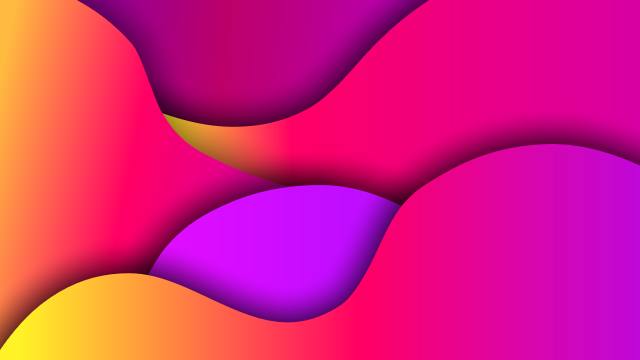
Reproduce this background procedurally as a WebGL 2 fragment shader.

```glsl
#version 300 es
precision highp float;
// Overlapping paper-like waves in warm and violet gradients. Each layer fills the area
// below a smooth cubic curve, and its signed distance gives both the antialiased edge
// and the soft shadow dropped on the layers behind it.
uniform vec2 u_resolution;
out vec4 fragColor;

#define HEIGHT 9.0        // canvas height in design units
#define STEPS 10          // line pieces per curve span
#define SHADOW_WIDTH 0.95
#define SHADOW_DEPTH 1.15

const vec3 YELLOW  = vec3(1.00, 0.95, 0.15);
const vec3 AMBER   = vec3(1.00, 0.73, 0.25);
const vec3 PINK    = vec3(1.00, 0.00, 0.39);
const vec3 MAGENTA = vec3(0.84, 0.00, 0.65);
const vec3 VIOLET  = vec3(0.75, 0.03, 0.85);
const vec3 PLUM    = vec3(0.58, 0.00, 0.58);
const vec3 CRIMSON = vec3(0.74, 0.00, 0.41);
const vec3 ORCHID  = vec3(0.72, 0.00, 0.70);

// Cubic Hermite height; a knot holds x, y and slope.
float curve(float x, vec3 a, vec3 b) {
    float w = b.x - a.x, t = (x - a.x) / w, s = 1.0 - t;
    return s * s * ((1.0 + 2.0 * t) * a.y + t * w * a.z)
         + t * t * ((1.0 + 2.0 * s) * b.y - s * w * b.z);
}

float segment(vec2 p, vec2 a, vec2 b) {
    vec2 ab = b - a;
    return length(p - a - ab * clamp(dot(p - a, ab) / dot(ab, ab), 0.0, 1.0));
}

// Adds one span to an edge: x keeps the distance, y is -1 below the curve.
// Returns the end knot so that spans can be chained.
vec3 span(inout vec2 edge, vec2 p, vec3 a, vec3 b) {
    vec2 last = a.xy;
    for (int i = 1; i <= STEPS; i++) {
        float x = mix(a.x, b.x, float(i) / float(STEPS));
        vec2 next = vec2(x, curve(x, a, b));
        edge.x = min(edge.x, segment(p, last, next));
        last = next;
    }
    if (p.x >= a.x && p.x < b.x && p.y < curve(p.x, a, b)) edge.y = -1.0;
    return b;
}

float backWave(vec2 p) {
    vec2 e = vec2(100.0, 1.0);
    vec3 k = span(e, p, vec3(3.0, 6.6, -0.45), vec3(4.06, 6.17, -0.35));
    k = span(e, p, k, vec3(5.83, 5.83, 0.0));
    k = span(e, p, k, vec3(7.71, 6.29, 0.55));
    k = span(e, p, k, vec3(8.96, 7.44, 1.15));
    k = span(e, p, k, vec3(10.73, 9.0, 0.65));
    span(e, p, k, vec3(17.0, 11.0, 0.2));
    return e.x * e.y;
}

float leftSlope(vec2 p) {
    vec2 e = vec2(100.0, 1.0);
    vec3 k = span(e, p, vec3(-1.0, 9.8, -0.1), vec3(1.92, 9.0, -0.55));
    k = span(e, p, k, vec3(3.3, 7.9, -1.15));
    k = span(e, p, k, vec3(4.06, 6.17, -1.7));
    k = span(e, p, k, vec3(5.42, 5.0, -0.5));
    span(e, p, k, vec3(7.9, 4.15, -0.25));
    return e.x * e.y;
}

float violetHill(vec2 p) {
    vec2 e = vec2(100.0, 1.0);
    vec3 k = span(e, p, vec3(3.4, 1.5, 2.2), vec3(4.17, 2.85, 1.15));
    k = span(e, p, k, vec3(5.6, 3.87, 0.46));
    k = span(e, p, k, vec3(8.02, 4.375, 0.0));
    k = span(e, p, k, vec3(10.04, 3.85, -0.5));
    span(e, p, k, vec3(11.5, 2.9, -0.8));
    return e.x * e.y;
}

float frontWave(vec2 p) {
    vec2 e = vec2(100.0, 1.0);
    vec3 k = span(e, p, vec3(-1.0, -1.5, 2.0), vec3(0.0, 0.25, 1.45));
    k = span(e, p, k, vec3(1.04, 1.4, 0.78));
    k = span(e, p, k, vec3(3.23, 2.17, 0.0));
    k = span(e, p, k, vec3(4.79, 1.75, -0.45));
    k = span(e, p, k, vec3(7.19, 0.94, 0.0));
    k = span(e, p, k, vec3(8.5, 1.36, 0.65));
    k = span(e, p, k, vec3(9.48, 2.85, 2.2));
    k = span(e, p, k, vec3(10.04, 3.85, 1.25));
    k = span(e, p, k, vec3(11.04, 4.63, 0.6));
    k = span(e, p, k, vec3(13.85, 5.4, 0.0));
    span(e, p, k, vec3(17.5, 4.1, -0.55));
    return e.x * e.y;
}

// Three-colour gradient with stops at the given positions.
vec3 ramp(float x, vec3 stops, vec3 a, vec3 b, vec3 c) {
    vec2 t = clamp((x - stops.xy) / (stops.yz - stops.xy), 0.0, 1.0);
    return mix(mix(a, b, t.x), c, t.y);
}

// Darkens what lies behind a layer, then paints the layer.
vec3 cover(vec3 behind, vec3 paint, float d, float depth) {
    float shade = depth * (1.0 - smoothstep(-SHADOW_WIDTH, SHADOW_WIDTH, d));
    float inside = clamp(0.5 - d * u_resolution.y / HEIGHT, 0.0, 1.0);
    return mix(behind * max(1.0 - shade, 0.0), paint, inside);
}

void main() {
    vec2 p = gl_FragCoord.xy / u_resolution.y * HEIGHT;
    float tilted = p.x - 0.2 * (p.y - 4.5);
    vec3 col = ramp(p.x - 0.1 * (p.y - 7.5), vec3(2.5, 5.6, 10.0), PLUM, CRIMSON, ORCHID);
    col = cover(col, ramp(p.x, vec3(4.0, 7.3, 16.5), YELLOW, PINK, MAGENTA), backWave(p), SHADOW_DEPTH);
    col = cover(col, ramp(tilted, vec3(-0.5, 3.2, 7.2), AMBER, PINK, MAGENTA), leftSlope(p), 0.75);
    vec3 hill = mix(vec3(0.88, 0.05, 1.0), vec3(0.74, 0.05, 1.0), smoothstep(3.5, 10.0, p.x));
    col = cover(col, hill, violetHill(p), SHADOW_DEPTH);
    col = cover(col, ramp(p.x, vec3(0.5, 9.0, 16.0), YELLOW, PINK, VIOLET), frontWave(p), SHADOW_DEPTH);
    fragColor = vec4(col, 1.0);
}
```
